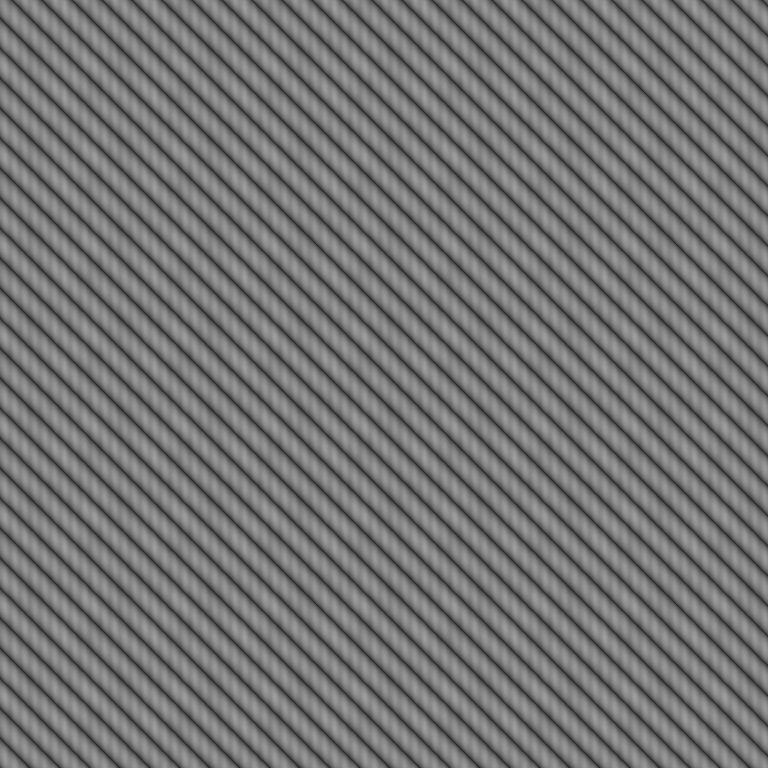
Write a WebGL 2 fragment shader that draws this pattern.

```glsl
#version 300 es
precision highp float;

uniform vec2 u_resolution;
out vec4 fragColor;

const float PI = 3.14159265;

// Unit gradient for a lattice corner
vec2 cornerGradient(vec2 cell, float period) {
    cell = mod(cell, period);
    float angle = 2.0 * PI * fract(sin(dot(cell, vec2(127.1, 311.7))) * 4375.85);
    return vec2(cos(angle), sin(angle));
}

// Gradient noise that wraps after a whole number of cells
float gradientNoise(vec2 p, float period) {
    vec2 cell = floor(p);
    vec2 f = p - cell;
    vec2 blend = f * f * f * (f * (f * 6.0 - 15.0) + 10.0);
    float a = dot(cornerGradient(cell, period), f);
    float b = dot(cornerGradient(cell + vec2(1, 0), period), f - vec2(1, 0));
    float c = dot(cornerGradient(cell + vec2(0, 1), period), f - vec2(0, 1));
    float d = dot(cornerGradient(cell + vec2(1, 1), period), f - vec2(1, 1));
    return mix(mix(a, b, blend.x), mix(c, d, blend.x), blend.y);
}

void main() {
    float scale = 8.5333 / min(u_resolution.x, u_resolution.y);
    vec2 tile = gl_FragCoord.xy * scale;

    // Three diagonal cords per tile, with nearly straight seams
    float wobble = 0.02 * gradientNoise(tile * 12.0, 12.0);
    float cord = (tile.x + tile.y) * 3.0 + wobble;
    float seamDistance = abs(fract(cord + 0.5) - 0.5);
    float softDistance = sqrt(seamDistance * seamDistance + scale * scale * 0.15);
    float roundness = pow(sin(PI * min(softDistance, 0.5)), 0.46);

    // Upright ribs, nine per tile, with broad rounded valleys
    float ribLight = -cos(2.0 * PI * tile.x * 9.0);

    // Soft cord shading, rib relief, uneven tone and fine grain
    float unevenness = gradientNoise(tile * 3.0 + 0.4, 3.0);
    float grain = gradientNoise(tile * 30.0, 30.0);
    float gray = 0.085 + 0.478 * roundness;
    gray += roundness * (0.036 * ribLight + 0.045 * unevenness) + 0.015 * grain;
    fragColor = vec4(vec3(clamp(gray, 0.12, 0.62)), 1.0);
}
```
